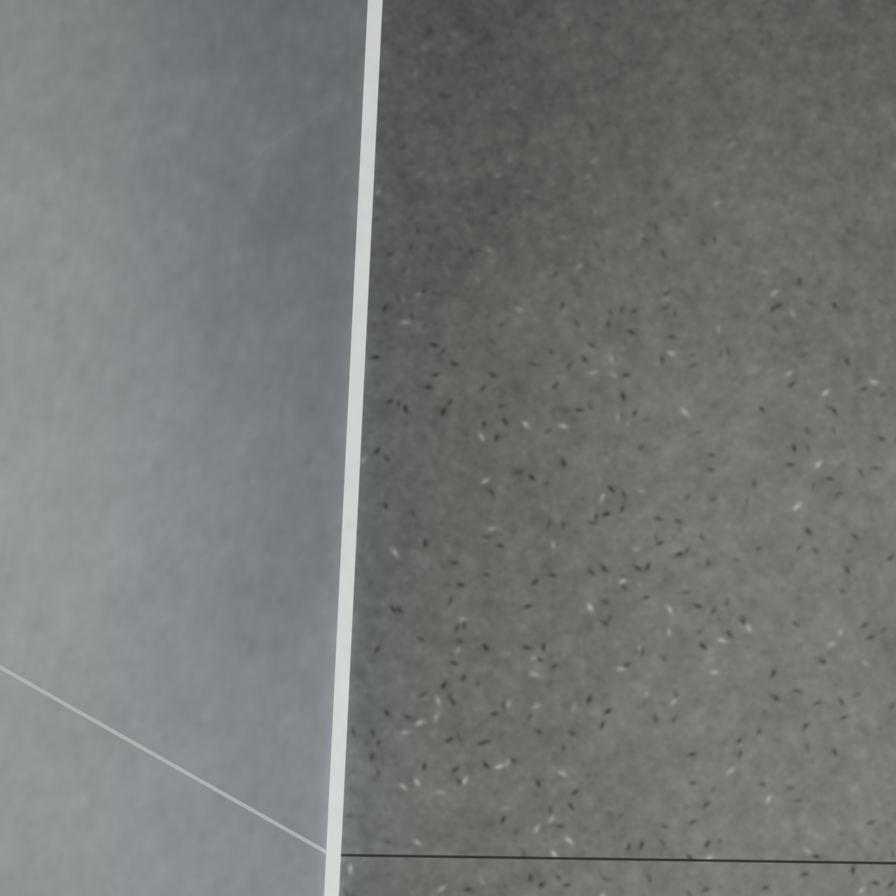
Reproduce this texture procedurally as a WebGL 2 fragment shader.

```glsl
#version 300 es
precision highp float;
// Two grey stone tiles split by a pale, leaning grout strip, with thin side joints.
#define STRIP_BASE 0.370
#define STRIP_LEAN 0.0488
#define STRIP_HALF 0.0083
#define GRAIN_RIGHT 0.050
#define GRAIN_LEFT 0.026
#define PIT_DENSITY 0.13
#define FLECK_DENSITY 0.045
#define SOFTNESS 0.0022

uniform vec2 u_resolution;
out vec4 fragColor;

const vec3 COOL_TINT = vec3(0.985, 1.006, 1.009);
const vec3 WARM_TINT = vec3(0.997, 1.012, 0.975);
const vec3 GROUT = vec3(0.83, 0.845, 0.835);

vec3 hash3(vec2 cell) {
  vec3 p = fract(vec3(cell.xyx) * vec3(0.1031, 0.1030, 0.0973));
  p += dot(p, p.yxz + 33.33);
  return fract((p.xxy + p.yzz) * p.zyx);
}

// Cellular grain: soft blobs of random brightness around scattered points.
float cellGrain(vec2 p) {
  vec2 cell = floor(p);
  float sum = 0.0;
  for (int y = -1; y <= 1; y++) {
    for (int x = -1; x <= 1; x++) {
      vec2 id = cell + vec2(x, y);
      vec3 rnd = hash3(id);
      vec2 d = p - id - rnd.xy;
      sum += (rnd.z - 0.5) * exp(-4.5 * dot(d, d));
    }
  }
  return sum * 1.6;
}

// Sparse elongated spots, one candidate per cell.
float spots(vec2 p, float density) {
  vec2 cell = floor(p);
  float mask = 0.0;
  for (int y = -1; y <= 1; y++) {
    for (int x = -1; x <= 1; x++) {
      vec2 id = cell + vec2(x, y);
      vec3 rnd = hash3(id + 71.0);
      float angle = rnd.x * 6.2832;
      vec2 d = p - id - rnd.xy;
      d = mat2(cos(angle), -sin(angle), sin(angle), cos(angle)) * d;
      d *= vec2(2.4, 4.2);
      mask += step(rnd.z, density) * (0.4 + 0.6 * rnd.y) * exp(-dot(d, d) * 1.6);
    }
  }
  return min(mask, 1.0);
}

float layeredGrain(vec2 p) {
  return 0.45 * cellGrain(p * 28.0) + 0.7 * cellGrain(p * 75.0 + 9.0)
       + 0.6 * cellGrain(p * 150.0 + 31.0);
}

// Broad uneven staining.
float clouds(vec2 p) {
  return 0.5 * sin(p.x * 13.0 + 2.0 * sin(p.y * 9.0))
       + 0.5 * sin(p.y * 17.0 + 2.0 * sin(p.x * 11.0 + 1.0));
}

// Blend of bottom, middle and top values.
float threeStops(float low, float mid, float high, float y) {
  return y < 0.5 ? mix(low, mid, y * 2.0) : mix(mid, high, y * 2.0 - 1.0);
}

float segmentDistance(vec2 p, vec2 a, vec2 b) {
  vec2 ab = b - a;
  return length(p - a - ab * clamp(dot(p - a, ab) / dot(ab, ab), 0.0, 1.0));
}

float line(float dist, float halfWidth) {
  return 1.0 - smoothstep(halfWidth - SOFTNESS * 0.5, halfWidth + SOFTNESS * 0.5, dist);
}

vec3 leftTile(vec2 p, float stripX) {
  float across = smoothstep(0.0, 1.0, p.x / stripX);
  float shade = mix(threeStops(0.575, 0.595, 0.52, p.y),
                    threeStops(0.545, 0.47, 0.40, p.y), across);
  vec2 slant = vec2(p.x * 0.9 - p.y * 0.4, p.x * 0.3 + p.y * 0.65);
  shade += GRAIN_LEFT * layeredGrain(slant * 0.8) + 0.006 * clouds(p);
  shade += 0.025 * exp(-segmentDistance(p, vec2(0.29, 0.83), vec2(0.38, 0.89)) * 250.0);
  vec3 color = shade * mix(COOL_TINT, COOL_TINT + vec3(-0.02, 0.0, 0.025), across);
  float joint = line(segmentDistance(p, vec2(-0.01, 0.261), vec2(0.365, 0.0485)), 0.0021);
  return mix(color, vec3(0.71, 0.72, 0.715), joint * 0.85);
}

vec3 rightTile(vec2 p, float stripX) {
  float across = smoothstep(0.0, 0.8, (p.x - stripX) / (1.0 - stripX));
  float shade = mix(threeStops(0.425, 0.375, 0.315, p.y),
                    threeStops(0.475, 0.462, 0.365, p.y), across);
  shade += GRAIN_RIGHT * layeredGrain(p) + 0.007 * clouds(p + 0.3);
  float wear = mix(1.0, 0.25, smoothstep(0.55, 0.85, p.y));
  shade -= 0.15 * wear * spots(p * 68.0, PIT_DENSITY);
  shade += 0.20 * wear * spots(p * 62.0 + 17.0, FLECK_DENSITY);
  vec3 color = shade * mix(vec3(0.98, 1.02, 0.995), WARM_TINT, smoothstep(0.0, 0.12, p.x - stripX));
  float joint = line(segmentDistance(p, vec2(stripX, 0.0457), vec2(1.01, 0.0364)), 0.0014);
  return mix(color, vec3(0.17, 0.18, 0.17), joint * 0.9);
}

void main() {
  vec2 uv = gl_FragCoord.xy / u_resolution;
  float stripX = STRIP_BASE + STRIP_LEAN * uv.y;
  float side = uv.x - stripX;
  vec3 color = side < 0.0 ? leftTile(uv, stripX) : rightTile(uv, stripX);

  // Grout strip with a faint glow that fades upward.
  color += 0.07 * (1.0 - 0.7 * uv.y) * exp(-max(abs(side) - STRIP_HALF, 0.0) * 110.0);
  vec3 grout = GROUT * (1.0 - 0.05 * uv.y) + 0.015 * cellGrain(uv * 80.0);
  color = mix(color, grout, line(abs(side), STRIP_HALF));
  fragColor = vec4(clamp(color, 0.0, 1.0), 1.0);
}
```
